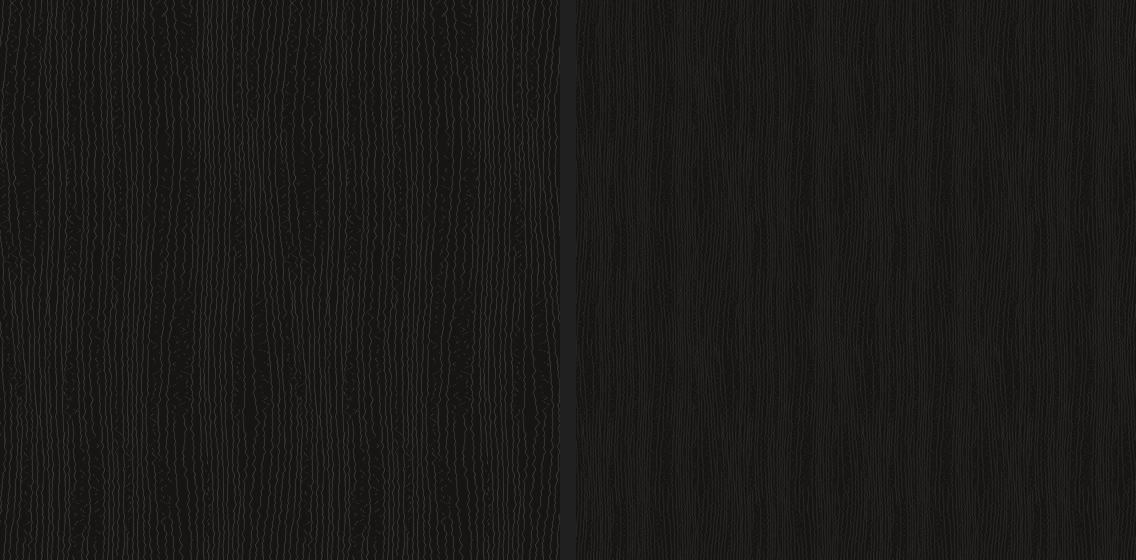
Left, the tile; right, the same tile 2 across and 2 down.
Give the GLSL for this texture, as a three.js fragment shader.

```glsl
varying vec2 vUv;

const float REPEATS = 2.0;   // identical panels across the canvas
const float COLUMNS = 46.0;  // grain lines per panel
const vec3 GROUND = vec3(0.088, 0.082, 0.073);
const vec3 LINE = vec3(0.210, 0.208, 0.200);

float hash(vec2 cell, float salt) {
  return fract(sin(dot(cell, vec2(127.1, 311.7)) + salt * 74.7) * 43758.55);
}

vec2 gradient(vec2 cell, vec2 period, float salt) {
  float angle = 6.28318 * hash(mod(cell, period), salt);
  return vec2(cos(angle), sin(angle));
}

// Gradient noise that wraps after a whole number of cells
float noise(vec2 p, vec2 period, float salt) {
  vec2 i = floor(p);
  vec2 f = p - i;
  vec2 w = f * f * f * (f * (f * 6.0 - 15.0) + 10.0);
  vec2 e = vec2(1.0, 0.0);
  float a = dot(gradient(i, period, salt), f);
  float b = dot(gradient(i + e.xy, period, salt), f - e.xy);
  float c = dot(gradient(i + e.yx, period, salt), f - e.yx);
  float d = dot(gradient(i + e.xx, period, salt), f - e.xx);
  return mix(mix(a, b, w.x), mix(c, d, w.x), w.y);
}

// Independent noise along the height of one line
float lineNoise(float id, float y, float frequency, float salt) {
  return noise(vec2(id, y * frequency), vec2(COLUMNS, frequency), salt);
}

// Slow drift that crowds and spreads the lines
float drift(vec2 p, float amount) {
  vec2 period = vec2(5.0, 2.0);
  return p.x + amount * noise(p * period, period, 1.0);
}

// Coverage of one grain line, solid or crumbled into dashes
float grainLine(float column, float index, float y, float toCanvas) {
  float id = mod(index, COLUMNS);
  float raggedness = lineNoise(id, y, 4.0, 2.0) + 0.6 * hash(vec2(id, 7.0), 3.0);
  float ragged = smoothstep(0.46, 0.60, raggedness);

  float center = index + 0.5 + 0.35 * (hash(vec2(id, 3.0), 4.0) - 0.5);
  center += 0.45 * lineNoise(id, y, 14.0, 5.0);
  center += mix(0.42, 1.7, ragged) * lineNoise(id, y, 96.0, 6.0);

  float dash = smoothstep(-0.06, 0.10, lineNoise(id, y, 130.0, 8.0));
  float strength = mix(1.0, dash, ragged);
  strength *= 0.92 + 0.4 * lineNoise(id, y, 30.0, 9.0);

  float distance = abs(column - center) * toCanvas;
  return strength * (1.0 - smoothstep(0.0003, 0.0017, distance));
}

void main() {
  vec2 p = vec2(vUv.x * REPEATS, vUv.y);
  float amount = 0.06;
  float step = 0.002;

  // Local stretch keeps the line width even
  float x = drift(p, amount);
  float stretch = (drift(p + vec2(step, 0.0), amount) - x) / step;
  float toCanvas = 1.0 / (COLUMNS * REPEATS * max(stretch, 0.3));

  // Nearest lines
  float column = x * COLUMNS;
  float coverage = 0.0;
  for (int k = -1; k <= 1; k++) {
    float index = floor(column) + float(k);
    coverage = max(coverage, grainLine(column, index, p.y, toCanvas));
  }

  gl_FragColor = vec4(mix(GROUND, LINE, coverage), 1.0);
}
```
